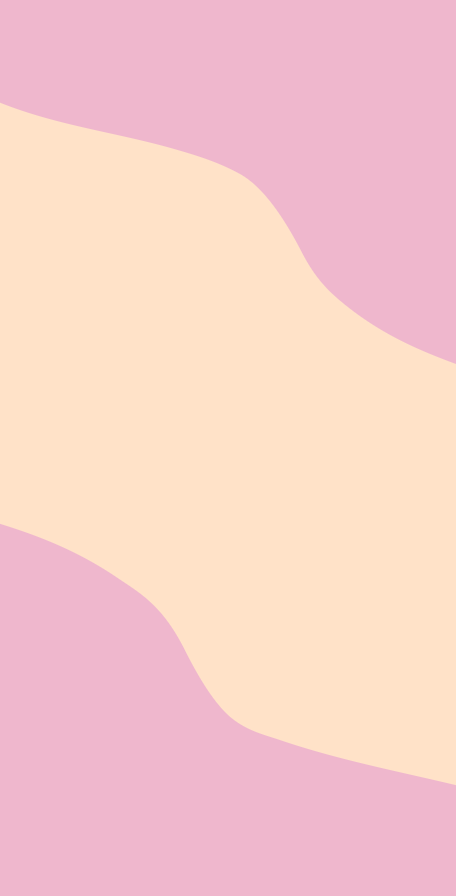
This background is drawn by a Shadertoy shader. Its source:

```glsl
// Smooth curve through knots of (x, height, slope)
float waveHeight(float x, vec3 knots[6]) {
    float height = knots[0].y;
    for (int i = 0; i < 5; i++) {
        vec3 a = knots[i], b = knots[i + 1];
        if (x >= a.x) {
            float span = b.x - a.x;
            float t = (x - a.x) / span;
            float s = 1.0 - t;
            height = mix(a.y, b.y, t * t * (3.0 - 2.0 * t))
                   + span * t * s * (s * a.z - t * b.z);
        }
    }
    return height;
}

// Coverage of the positive side of an edge, one pixel soft
float coverage(float d) {
    float pixel = length(vec2(dFdx(d), dFdy(d)));
    return clamp(0.5 + d / max(pixel, 1e-5), 0.0, 1.0);
}

void mainImage(out vec4 fragColor, in vec2 fragCoord) {
    const vec3 pink = vec3(0.937, 0.718, 0.804);
    const vec3 cream = vec3(1.0, 0.886, 0.784);

    // Canvas spans 390 x 768 design units, measured down from the top
    vec2 uv = fragCoord / iResolution.xy;
    vec2 p = vec2(uv.x, 1.0 - uv.y) * vec2(390.0, 768.0);

    // Edges of the flowing band
    float upperEdge = waveHeight(p.x, vec3[6](
        vec3(0.0, 88.0, 0.4), vec3(150.0, 128.0, 0.29),
        vec3(205.0, 149.0, 0.55), vec3(258.0, 216.0, 1.95),
        vec3(290.0, 257.0, 0.85), vec3(390.0, 312.0, 0.37)));
    float lowerEdge = waveHeight(p.x, vec3[6](
        vec3(0.0, 449.0, 0.31), vec3(100.0, 495.0, 0.68),
        vec3(158.0, 557.0, 2.0), vec3(200.0, 617.0, 0.75),
        vec3(240.0, 634.5, 0.34), vec3(390.0, 673.0, 0.24)));

    float band = coverage(p.y - upperEdge) * coverage(lowerEdge - p.y);
    fragColor = vec4(mix(pink, cream, band), 1.0);
}
```
